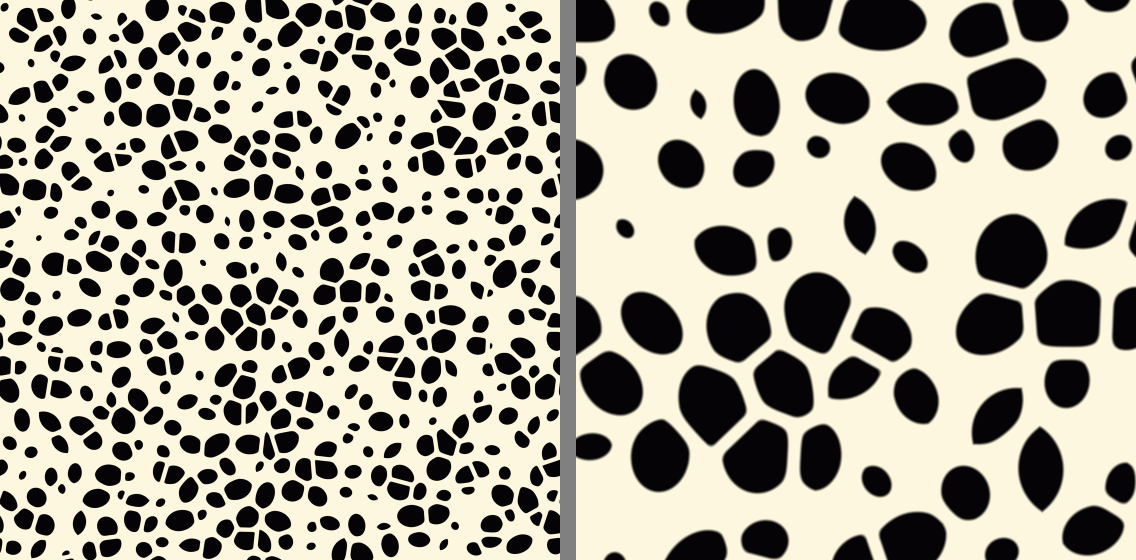
Left: the whole. Right: its middle third, enlarged.
A three.js fragment shader for this pattern:

```glsl
// Dalmatian spots: irregular black pebbles and leaves scattered on cream, tiling.
varying vec2 vUv;

#define GRID 22.0        // cells per side, even so that staggered rows wrap
#define JITTER 0.32      // wander of a spot, in cells
#define MIN_RADIUS 0.11  // in cells
#define MAX_RADIUS 0.51
#define SIZE_BIAS 0.65   // below 1 favours large spots
#define GAP 0.17         // least cream between neighbours, in cells
#define ROUNDING 0.07    // softening of clipped corners, in cells
#define LEAF_SHARE 0.13  // share of spots pointed at both ends
#define EDGE 0.0012      // half width of the smooth edge, in canvas units
#define CREAM vec3(0.99, 0.97, 0.87)
#define INK vec3(0.02, 0.01, 0.02)

struct Spot {
  vec2 centre;
  vec2 axis;   // direction of the long axis
  vec2 radii;
  float leaf;  // 1 when both ends are pointed
  float tip;   // sharpness of the forward end
};

vec4 hash4(vec2 cell) {
  vec4 h = fract(cell.xyxy * vec4(0.1031, 0.1030, 0.0973, 0.1099));
  h += dot(h, h.wzxy + 33.33);
  return fract((h.xxyz + h.yzzw) * h.zywx);
}

Spot spotIn(vec2 cell) {
  vec2 wrapped = mod(cell, GRID);
  vec4 place = hash4(wrapped + 7.0);
  vec4 form = hash4(wrapped + 61.0);
  Spot s;
  float stagger = 0.5 * mod(wrapped.y, 2.0);
  s.centre = cell + 0.5 + vec2(stagger, 0.0) + (place.xy * 2.0 - 1.0) * JITTER;
  float angle = place.z * 6.28318;
  s.axis = vec2(cos(angle), sin(angle));
  s.leaf = step(form.x, LEAF_SHARE);
  s.tip = max(s.leaf, form.y * 0.75);
  float radius = mix(MIN_RADIUS, MAX_RADIUS, pow(place.w, SIZE_BIAS));
  radius *= mix(1.0, 0.85, s.leaf);
  float stretch = sqrt(mix(mix(1.08, 1.58, form.z), 1.9, s.leaf));
  s.radii = radius * vec2(stretch, 1.0 / stretch);
  return s;
}

// Coordinates of v along and across the spot
vec2 toLocal(Spot s, vec2 v) {
  return vec2(dot(v, s.axis), dot(v, vec2(-s.axis.y, s.axis.x)));
}

// Signed distance to an ellipse that sharpens into a lens at its tips
float outline(Spot s, vec2 p) {
  vec2 q = toLocal(s, p - s.centre) + 1e-4;
  float k = length(q / s.radii);
  float ellipse = k * (k - 1.0) / length(q / (s.radii * s.radii));
  float arc = dot(s.radii, s.radii) / (2.0 * s.radii.y);
  float lens = length(vec2(q.x, abs(q.y) + arc - s.radii.y)) - arc;
  float forward = smoothstep(-0.6, 0.6, q.x / s.radii.x);
  return mix(ellipse, lens, s.tip * max(s.leaf, forward));
}

// How far the spot reaches in a direction
float reach(Spot s, vec2 dir) {
  return length(toLocal(s, dir) * s.radii);
}

float smoothMax(float a, float b) {
  float h = max(ROUNDING - abs(a - b), 0.0) / ROUNDING;
  return max(a, b) + h * h * ROUNDING * 0.25;
}

// Trims the spot by a straight line halfway to each crowding neighbour
float trim(Spot s, vec2 cell, vec2 p, float d) {
  for (int y = -2; y <= 2; y++) {
    for (int x = -2; x <= 2; x++) {
      if (x == 0 && y == 0) continue;
      Spot other = spotIn(cell + vec2(float(x), float(y)));
      vec2 span = other.centre - s.centre;
      float dist = max(length(span), 1e-3);
      vec2 dir = span / dist;
      float own = reach(s, dir);
      float theirs = reach(other, dir);
      float room = dist - own - theirs;
      if (room > GAP + ROUNDING) continue;
      float line = own + room * (room > 0.0 ? 0.5 : own / (own + theirs));
      d = smoothMax(d, dot(p - s.centre, dir) - line + 0.5 * GAP);
    }
  }
  return d;
}

void main() {
  vec2 p = vUv * GRID;
  vec2 home = floor(p);
  float soft = EDGE * GRID;
  float nearest = 1.0;
  for (int y = -1; y <= 1; y++) {
    for (int x = -2; x <= 1; x++) {
      vec2 cell = home + vec2(float(x), float(y));
      Spot s = spotIn(cell);
      float d = outline(s, p);
      if (d < soft) nearest = min(nearest, trim(s, cell, p, d));
    }
  }
  gl_FragColor = vec4(mix(INK, CREAM, smoothstep(-soft, soft, nearest)), 1.0);
}
```
